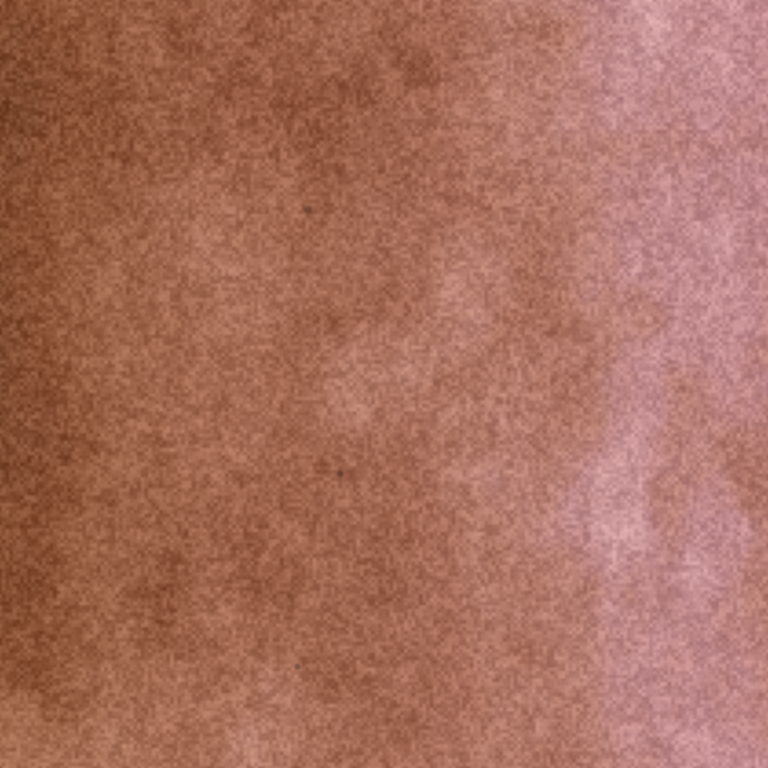
Reproduce this texture procedurally as a WebGL 2 fragment shader.

```glsl
#version 300 es
precision highp float;
// Mottled suede-like surface running from brown at the left to dusty pink at the right.
// A tone is built from a sideways profile, warped cloud noise, upright streaks and
// scattered pale patches, then coloured by a ramp and covered with fine grain.

#define CLOUD_SCALE 4.2
#define CLOUD_GAIN 3.6
#define WARP 0.16
#define STREAK_GAIN 0.9
#define PATCH_COUNT 9
#define PATCH_GAIN 0.8
#define FLECK_COUNT 3
#define GRAIN_SCALE 210.0
#define GRAIN_GAIN 0.21
#define WARMTH 0.035

uniform vec2 u_resolution;
out vec4 fragColor;

const vec3 RAMP[6] = vec3[6](
    vec3(0.54, 0.31, 0.22), vec3(0.62, 0.39, 0.30), vec3(0.67, 0.44, 0.36),
    vec3(0.72, 0.50, 0.44), vec3(0.75, 0.54, 0.53), vec3(0.82, 0.62, 0.61));

float hash(vec2 p) {
    vec3 q = fract(p.xyx * 0.1031);
    q += dot(q, q.yzx + 33.33);
    return fract((q.x + q.y) * q.z);
}

vec2 hash2(float n) {
    return vec2(hash(vec2(n, 3.7)), hash(vec2(n, 18.3)));
}

float noise(vec2 p) {
    vec2 i = floor(p), f = fract(p);
    f = f * f * (3.0 - 2.0 * f);
    return mix(mix(hash(i), hash(i + vec2(1, 0)), f.x),
               mix(hash(i + vec2(0, 1)), hash(i + vec2(1, 1)), f.x), f.y);
}

// Layered noise centred on zero
float clouds(vec2 p) {
    float sum = 0.0, amp = 0.5;
    for (int i = 0; i < 5; i++) {
        sum += amp * (noise(p) - 0.5);
        p = mat2(1.6, 1.2, -1.2, 1.6) * p + 17.3;
        amp *= 0.5;
    }
    return sum;
}

// Tone across the width: dark rim, brown middle, two soft steps into pink
float profile(float x) {
    float t = 0.1 + 1.15 * smoothstep(-0.02, 0.18, x);
    t -= 0.3 * smoothstep(0.27, 0.4, x) * (1.0 - smoothstep(0.5, 0.58, x));
    t += 1.15 * smoothstep(0.54, 0.64, x);
    t += 1.4 * smoothstep(0.7, 0.84, x);
    return t - 0.3 * smoothstep(0.9, 1.02, x);
}

// Slanted pale patches with ragged soft rims
float patches(vec2 p) {
    float sum = 0.0;
    for (int i = 0; i < PATCH_COUNT; i++) {
        float n = float(i) + 1.0;
        vec2 d = p - hash2(n * 7.1);
        float slant = mix(0.4, 1.5, hash(vec2(n, 41.0)));
        float c = cos(slant), s = sin(slant);
        d = mat2(c, -s, s, c) * d;
        vec2 size = mix(vec2(0.05, 0.03), vec2(0.13, 0.07), hash(vec2(n, 57.0)));
        sum += 1.0 - smoothstep(0.45, 1.25, length(d / size));
    }
    return min(sum, 1.3);
}

// Tiny dark spots
float flecks(vec2 p) {
    float sum = 0.0;
    for (int i = 0; i < FLECK_COUNT; i++) {
        float n = float(i) + 1.0;
        float radius = mix(0.005, 0.009, hash(vec2(n, 73.0)));
        sum += 1.0 - smoothstep(0.2, 1.0, length(p - hash2(n * 13.7 + 5.0)) / radius);
    }
    return sum;
}

vec3 ramp(float t) {
    vec3 c = RAMP[0];
    for (int i = 1; i < 6; i++) c = mix(c, RAMP[i], clamp(t - float(i - 1), 0.0, 1.0));
    return c * (1.0 + 0.1 * min(t, 0.0) + 0.06 * max(t - 5.0, 0.0));
}

void main() {
    vec2 uv = gl_FragCoord.xy / u_resolution;

    // Bent coordinates for irregular outlines
    vec2 bend = vec2(clouds(uv * 5.0 + 3.1), clouds(uv * 5.0 + 41.7));
    vec2 p = uv + WARP * bend;

    // Large-scale tone
    float tone = profile(uv.x + 0.25 * WARP * bend.x);
    tone += CLOUD_GAIN * clouds(p * CLOUD_SCALE * vec2(1.0, 0.8) + 8.0);
    tone += STREAK_GAIN * (noise(vec2(p.x * 11.0, p.y * 1.8) + 29.0) - 0.5);
    tone += 1.3 * clouds(uv * vec2(34.0, 26.0) + 60.0);
    tone += PATCH_GAIN * patches(p);

    // Fine nap
    float grain = 0.6 * (noise(uv * GRAIN_SCALE) - 0.5)
                + 0.4 * (noise(uv.yx * GRAIN_SCALE * 0.53 + 91.0) - 0.5);

    vec3 color = ramp(tone);
    color += WARMTH * (0.5 - uv.x) * vec3(0.0, 0.4, -1.0);
    color += GRAIN_GAIN * grain * vec3(1.0, 0.95, 0.9);
    color *= 1.0 - 0.28 * flecks(uv);
    fragColor = vec4(clamp(color, 0.0, 1.0), 1.0);
}
```
